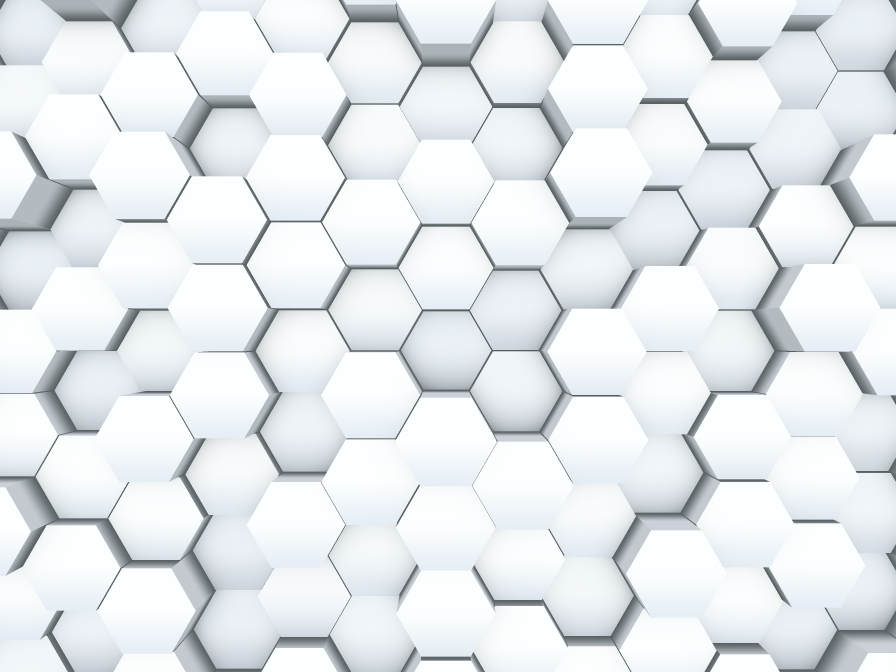
A Shadertoy shader for this background:

```glsl
// White hexagonal columns of random height, seen from straight above in perspective.
// Each view ray is intersected exactly with the nearby prisms; tops get a soft
// gradient and contact shadows, walls darken towards the crack at their foot.

const float RADIUS   = 0.0731;   // hexagon radius, in canvas heights
const float GAP      = 0.0008;   // half width of the crack between columns
const float LOW      = 0.935;    // perspective scale of the lowest top
const float RANGE    = 0.100;    // scale added by a column of full height
const float POP      = 0.025;    // extra scale of the few tallest columns
const float FLOOR    = 0.90;     // perspective scale of the floor
const float SHADOW   = 0.40;     // strength of contact shadows
const float SHADOW_W = 0.013;    // reach of contact shadows
const int   AA       = 3;        // samples per pixel side
const vec2  ORIGIN   = vec2(-0.003, -0.023);  // middle cell from canvas centre

const vec3 WHITE  = vec3(0.99, 1.00, 1.00);
const vec3 PALE   = vec3(0.90, 0.93, 0.96);
const vec3 SILVER = vec3(0.80, 0.82, 0.85);
const vec3 WALL   = vec3(0.67, 0.70, 0.72);
const vec3 CRACK  = vec3(0.34, 0.37, 0.38);

const float ROOT3   = 1.7320508;
const float APOTHEM = 0.5 * ROOT3 * RADIUS;

float hash(vec2 p) {
    vec3 v = fract(vec3(p.xyx) * 0.1031);
    v += dot(v, v.yzx + 33.33);
    return fract((v.x + v.y) * v.z);
}

// Column height from 0 to 1; the middle cell is a well
float height(vec2 cell) {
    return hash(cell + 57.0) * min(1.0, length(cell));
}

float topScale(float h) {
    return LOW + RANGE * h + POP * pow(h, 8.0);
}

vec2 cellCentre(vec2 cell) {
    return ORIGIN + RADIUS * vec2(1.5 * cell.x, ROOT3 * (cell.y + 0.5 * cell.x));
}

// Lattice step across each of the three face pairs
vec2 faceStep(int k) {
    return k == 0 ? vec2(1, 0) : k == 1 ? vec2(0, 1) : vec2(1, -1);
}

vec2 faceNormal(int k) {
    return k == 0 ? vec2(0.5 * ROOT3, 0.5) : k == 1 ? vec2(0, 1) : vec2(0.5 * ROOT3, -0.5);
}

vec3 shadeTop(vec2 cell, vec2 local) {
    float h = height(cell);
    float fall = smoothstep(0.15, -1.1, local.y / APOTHEM);
    float low = smoothstep(0.45, 0.0, h);
    vec3 col = mix(mix(WHITE, PALE, 0.75 * low), mix(PALE, SILVER, 0.8 * low), fall);

    // Contact shadows from taller neighbours
    float shadow = 0.0;
    for (int k = 0; k < 3; k++) {
        for (float side = -1.0; side < 2.0; side += 2.0) {
            float rise = max(0.0, height(cell + side * faceStep(k)) - h);
            float edge = APOTHEM - side * dot(local, faceNormal(k));
            shadow += rise * exp(-max(edge, 0.0) / SHADOW_W);
        }
    }
    return mix(col, CRACK, min(0.7, SHADOW * shadow));
}

vec3 shadeWall(vec2 cell, int face, float side, float scale) {
    float foot = topScale(height(cell + side * faceStep(face)));
    float light = 0.5 + 0.5 * side * faceNormal(face).y;
    vec3 lit = mix(WALL, SILVER, light);
    return mix(CRACK, lit, smoothstep(-0.008, 0.045, scale - foot));
}

// Colour seen along the ray q * t, where 1 / t is the perspective scale
vec3 render(vec2 q) {
    vec2 g = (q - ORIGIN) / RADIUS;
    vec2 base;
    base.x = round(g.x / 1.5);
    base.y = round(g.y / ROOT3 - 0.5 * base.x);

    float nearest = 1.0 / FLOOR, hitSide = 0.0;
    int hitFace = -2;                       // -2 floor, -1 top, else wall
    vec2 hitCell = base;
    for (int i = 0; i < 9; i++) {
        vec2 cell = base + vec2(i % 3, i / 3) - 1.0;
        vec2 centre = cellCentre(cell);
        float enter = 1.0 / topScale(height(cell)), leave = 1e6, side = 0.0;
        int face = -1;
        for (int k = 0; k < 3; k++) {
            float d = dot(q, faceNormal(k)), e = dot(centre, faceNormal(k));
            if (abs(d) < 1e-5) d = 1e-5;
            float s = d < 0.0 ? -1.0 : 1.0;
            float t0 = (e - s * (APOTHEM - GAP)) / d;
            float t1 = (e + s * (APOTHEM - GAP)) / d;
            if (t0 > enter) { enter = t0; face = k; side = -s; }
            leave = min(leave, t1);
        }
        if (enter < leave && enter < nearest) {
            nearest = enter; hitFace = face; hitSide = side; hitCell = cell;
        }
    }
    if (hitFace == -2) return CRACK;
    if (hitFace == -1) return shadeTop(hitCell, q * nearest - cellCentre(hitCell));
    return shadeWall(hitCell, hitFace, hitSide, 1.0 / nearest);
}

void mainImage(out vec4 fragColor, in vec2 fragCoord) {
    vec3 sum = vec3(0.0);
    for (int i = 0; i < AA * AA; i++) {
        vec2 jitter = (vec2(i % AA, i / AA) + 0.5) / float(AA) - 0.5;
        sum += render((fragCoord + jitter - 0.5 * iResolution.xy) / iResolution.y);
    }
    fragColor = vec4(sum / float(AA * AA), 1.0);
}
```
